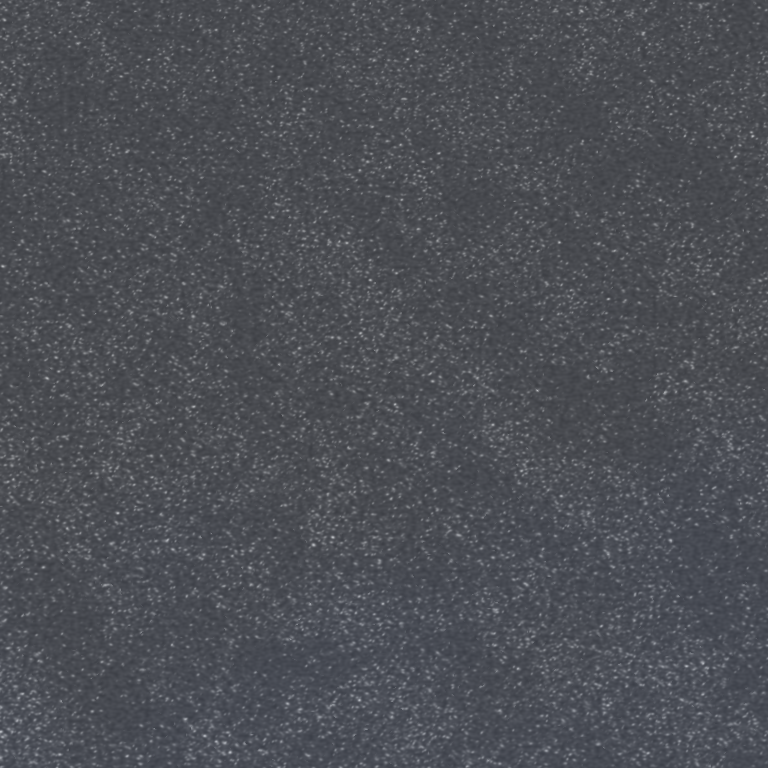
A three.js fragment shader for this texture:

```glsl
varying vec2 vUv;

vec2 hash2(vec2 p) {
  vec3 q = fract(p.xyx * vec3(0.1031, 0.1030, 0.0973));
  q += dot(q, q.yzx + 33.33);
  return fract((q.xx + q.yz) * q.zy);
}

float gradientDot(vec2 cell, vec2 offset) {
  float angle = 6.2832 * hash2(cell).x;
  return dot(vec2(cos(angle), sin(angle)), offset);
}

float gradientNoise(vec2 p) {
  vec2 i = floor(p), f = fract(p);
  vec2 u = f * f * f * (f * (f * 6.0 - 15.0) + 10.0);
  float low = mix(gradientDot(i, f), gradientDot(i + vec2(1, 0), f - vec2(1, 0)), u.x);
  float high = mix(gradientDot(i + vec2(0, 1), f - vec2(0, 1)), gradientDot(i + 1.0, f - 1.0), u.x);
  return mix(low, high, u.y);
}

// Soft bright flecks, one candidate per cell, thinned by density
float flecks(vec2 uv, float cells, float density, float radius) {
  vec2 p = uv * cells;
  vec2 home = floor(p);
  float light = 0.0;
  for (int y = -1; y <= 1; y++) {
    for (int x = -1; x <= 1; x++) {
      vec2 cell = home + vec2(x, y);
      vec2 trait = hash2(cell + cells * 3.0);
      vec2 d = (p - cell - hash2(cell + cells)) / cells;
      float angle = (trait.y - 0.65) * 1.6;
      d = mat2(cos(angle), sin(angle), -sin(angle), cos(angle)) * d;
      d /= radius * vec2(1.2, 0.85) * mix(0.8, 1.15, trait.y);
      float strength = 0.03 + 0.23 * pow(fract(trait.y * 17.0 + trait.x), 3.5);
      light += step(trait.x, density) * strength * exp(-dot(d, d));
    }
  }
  return light;
}

void main() {
  // Uneven patches where flecks gather or thin out
  vec2 slanted = vec2(vUv.x + 0.4 * vUv.y, vUv.y + 0.3 * vUv.x);
  float patches = 0.7 * gradientNoise(slanted * 6.0 + 4.3) + 0.6 * gradientNoise(vUv * 17.0 + 9.1);
  float density = clamp(0.5 + patches, 0.1, 0.9);

  // Fine grain, slightly wider than tall
  float grain = 0.050 * gradientNoise(vUv * vec2(150.0, 210.0) + 31.7);
  grain += 0.032 * gradientNoise(vUv * vec2(85.0, 125.0) + 67.2);

  float radius = mix(0.0022, 0.0018, vUv.y);
  float light = flecks(vUv, 147.0, density, radius);
  light += flecks(vUv + 0.37, 183.0, density, radius * 0.9);

  // Slate base with a cool tint toward the lower right
  float cool = smoothstep(0.45, 0.0, vUv.y - 0.15 * vUv.x + 0.3 * gradientNoise(vUv * 4.0));
  vec3 slate = vec3(0.277, 0.285, 0.305) + cool * vec3(-0.003, 0.003, 0.018);
  vec3 color = slate + grain + light * vec3(1.0, 1.0, 0.98);
  gl_FragColor = vec4(color, 1.0);
}
```
